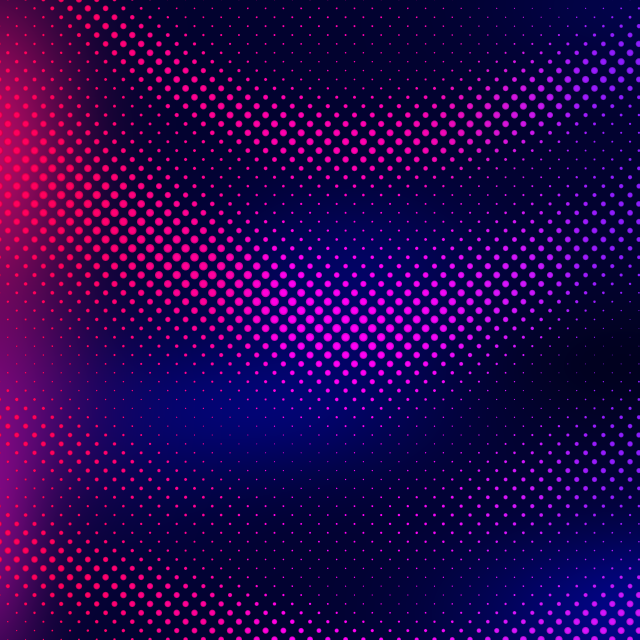
Give the GLSL for this background, as a WebGL 1 fragment shader.

```glsl
precision highp float;
// Halftone waves: a staggered lattice of neon dots over a dark navy ground.
// Dot size follows several sagging bands, evaluated at each dot centre;
// soft elliptical glows tint the ground pink at the left and blue elsewhere.

uniform vec2 u_resolution;

const float CELLS = 36.0;                    // lattice periods per canvas height
const vec2 LATTICE_SHIFT = vec2(0.44, 0.03); // in lattice periods
const float BASE_RADIUS = 0.018;             // faint dots between the bands
const float MAX_RADIUS = 0.25;
const float RIM_SHADE = 0.22;

const vec3 NAVY = vec3(0.008, 0.008, 0.185);
const vec3 BLUE = vec3(0.0, 0.01, 0.40);
const vec3 ROSE = vec3(0.74, 0.04, 0.40);
const vec3 PLUM = vec3(0.40, 0.02, 0.25);

const vec3 DOT_RED = vec3(1.0, 0.0, 0.37);
const vec3 DOT_PINK = vec3(1.0, 0.0, 0.60);
const vec3 DOT_MAGENTA = vec3(1.0, 0.0, 0.97);
const vec3 DOT_ORCHID = vec3(0.84, 0.08, 1.0);
const vec3 DOT_VIOLET = vec3(0.55, 0.11, 1.0);

// Blend left, middle and right values across the canvas.
float across(vec3 v, float x) {
  float leftPart = mix(v.x, v.y, smoothstep(0.0, 0.5, x));
  return mix(leftPart, v.z, smoothstep(0.5, 1.0, x));
}

// Bell-shaped band around a hyperbola; slope and bend hold (left, right).
float band(vec2 p, vec2 lowest, vec2 slope, vec2 bend, vec3 size, vec3 width) {
  float dx = p.x - lowest.x;
  float s = dx < 0.0 ? slope.x : slope.y;
  float k = dx < 0.0 ? bend.x : bend.y;
  float centre = lowest.y + s * (sqrt(dx * dx + k * k) - k);
  float t = (p.y - centre) / across(width, p.x);
  return across(size, p.x) * exp(-t * t);
}

float dotRadius(vec2 p) {
  float r = BASE_RADIUS;
  // Faint strip along the top
  r += band(p, vec2(0.52, 0.965), vec2(0.0), vec2(0.1),
            vec3(0.0, 0.04, 0.0), vec3(0.06));
  // Upper wave
  r += band(p, vec2(0.56, 0.776), vec2(1.39, 0.464), vec2(0.52, 0.195),
            vec3(0.14, 0.185, 0.18), vec3(0.06, 0.072, 0.07));
  // Main wave
  r += band(p, vec2(0.566, 0.486), vec2(0.56, 0.60), vec2(0.104, 0.156),
            vec3(0.22, 0.23, 0.145), vec3(0.18, 0.115, 0.10));
  // Faint lower wave
  r += band(p, vec2(0.52, 0.173), vec2(0.44, 0.43), vec2(0.156, 0.26),
            vec3(0.135, 0.035, 0.14), vec3(0.06, 0.08, 0.09));
  // Bottom wave
  r += band(p, vec2(0.625, -0.048), vec2(0.35, 0.33), vec2(0.078, 0.13),
            vec3(0.17, 0.16, 0.19), vec3(0.08, 0.065, 0.07));
  return min(r, MAX_RADIUS);
}

float glow(vec2 p, vec2 centre, vec2 size) {
  vec2 d = (p - centre) / size;
  return exp(-dot(d, d));
}

vec3 ground(vec2 p) {
  vec3 c = NAVY;
  // Blue pools
  c += BLUE * 0.58 * glow(p, vec2(0.43, 0.36), vec2(0.24, 0.11));
  c += BLUE * 0.52 * glow(p, vec2(0.55, 0.56), vec2(0.20, 0.14));
  c += BLUE * 0.90 * glow(p, vec2(1.03, 0.04), vec2(0.28, 0.13));
  c += BLUE * 0.25 * glow(p, vec2(0.98, 0.99), vec2(0.20, 0.10));
  c += BLUE * 0.22 * glow(p, vec2(0.22, 0.33), vec2(0.17, 0.20));
  // Shade at the right
  c *= 1.0 - 0.35 * glow(p, vec2(0.97, 0.43), vec2(0.20, 0.10));
  // Pink light from the left edge
  c = mix(c, ROSE, 0.95 * glow(p, vec2(-0.02, 0.77), vec2(0.135, 0.25)));
  c += PLUM * 0.85 * glow(p, vec2(-0.02, 0.36), vec2(0.16, 0.19));
  c += PLUM * 0.95 * glow(p, vec2(-0.02, 0.12), vec2(0.085, 0.20));
  return c;
}

vec3 dotColor(vec2 p) {
  vec3 c = mix(DOT_RED, DOT_PINK, smoothstep(0.08, 0.32, p.x));
  c = mix(c, DOT_MAGENTA, smoothstep(0.30, 0.48, p.x));
  c = mix(c, DOT_ORCHID, smoothstep(0.60, 0.82, p.x));
  // The lowest corner stays warmer, the top is pinker
  float violet = smoothstep(0.78, 0.98, p.x) * smoothstep(0.0, 0.25, p.y);
  c = mix(c, DOT_VIOLET, violet);
  float top = smoothstep(0.60, 0.75, p.y) * (1.0 - smoothstep(0.65, 0.92, p.x));
  c.b *= 1.0 - 0.28 * top * smoothstep(0.25, 0.48, p.x);
  return c;
}

void main() {
  vec2 p = gl_FragCoord.xy / u_resolution.y;
  float pixel = CELLS / u_resolution.y;

  // Nearest centre of the two interleaved square lattices
  vec2 q = p * CELLS - LATTICE_SHIFT;
  vec2 corner = floor(q + 0.5);
  vec2 middle = floor(q) + 0.5;
  vec2 nearest = distance(q, corner) < distance(q, middle) ? corner : middle;
  vec2 centre = (nearest + LATTICE_SHIFT) / CELLS;

  // Smooth disc; dots below a pixel fade instead of growing
  float r = dotRadius(centre);
  float d = distance(q, nearest);
  float cover = clamp((r - d) / pixel + 0.5, 0.0, 1.0) * min(1.0, 1.6 * r / pixel);
  vec3 ink = dotColor(centre) * (1.0 - RIM_SHADE * smoothstep(0.5, 1.0, d / r));

  gl_FragColor = vec4(mix(ground(p), ink, cover), 1.0);
}
```
